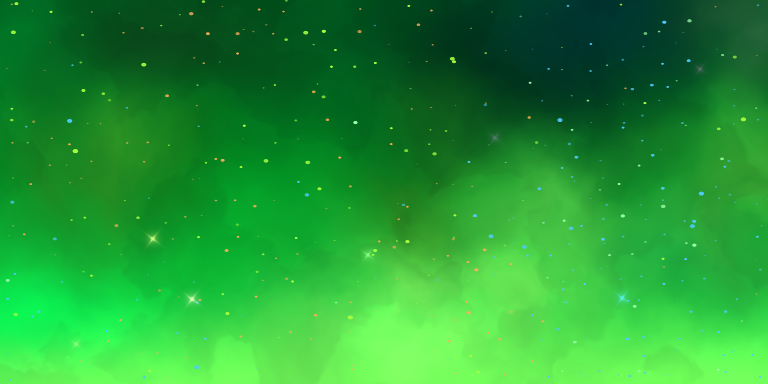
A Shadertoy shader for this background:

```glsl
vec2 hash2(vec2 cell) {
    vec3 q = fract(cell.xyx * vec3(0.1031, 0.1030, 0.0973));
    q += dot(q, q.yzx + 33.33);
    return fract((q.xx + q.yz) * q.zy);
}

float cornerSlope(vec2 cell, vec2 offset) {
    float angle = 6.2832 * hash2(cell).x;
    return dot(vec2(cos(angle), sin(angle)), offset);
}

float gradientNoise(vec2 p) {
    vec2 i = floor(p), f = fract(p);
    vec2 u = f * f * f * (f * (f * 6.0 - 15.0) + 10.0);
    vec2 e = vec2(1, 0);
    float low = mix(cornerSlope(i, f), cornerSlope(i + e, f - e), u.x);
    float high = mix(cornerSlope(i + e.yx, f - e.yx), cornerSlope(i + 1.0, f - 1.0), u.x);
    return mix(low, high, u.y);
}

float fbm(vec2 p) {
    float sum = 0.0, amplitude = 0.6;
    for (int octave = 0; octave < 5; octave++) {
        sum += amplitude * gradientNoise(p);
        p = mat2(1.6, 1.2, -1.2, 1.6) * p + 7.3;
        amplitude *= 0.5;
    }
    return sum;
}

float glow(vec2 p, vec2 centre, vec2 radius) {
    vec2 d = (p - centre) / radius;
    return exp(-dot(d, d));
}

vec3 skyGradient(float y) {
    vec3 sky = mix(vec3(0.44, 1.0, 0.35), vec3(0.11, 0.81, 0.26), smoothstep(0.0, 0.26, y));
    sky = mix(sky, vec3(0.0, 0.53, 0.13), smoothstep(0.18, 0.56, y));
    return mix(sky, vec3(0.0, 0.33, 0.11), smoothstep(0.5, 0.95, y));
}

vec3 nebula(vec2 p) {
    vec2 warp = vec2(fbm(p * 2.6 + 3.1), fbm(p * 2.6 + 19.7));
    vec2 q = p + 0.16 * warp;
    float wisps = clamp(0.95 + 1.1 * fbm(q * 4.0 + 8.0), 0.0, 1.25);
    vec3 color = skyGradient(p.y + 0.08 * warp.y);

    // Deep shadows
    color = mix(color, vec3(0.0, 0.22, 0.10), 0.95 * glow(q, vec2(1.36, 0.80), vec2(0.42, 0.23)));
    color = mix(color, vec3(0.0, 0.18, 0.19), 0.85 * glow(q, vec2(1.56, 0.96), vec2(0.36, 0.18)));
    color = mix(color, vec3(0.05, 0.26, 0.10), 0.7 * glow(q, vec2(0.40, 0.89), vec2(0.28, 0.14)));
    color = mix(color, vec3(0.02, 0.36, 0.07), 0.7 * glow(q, vec2(0.50, 0.59), vec2(0.16, 0.12)));

    // Saturated greens
    color = mix(color, vec3(0.0, 0.47, 0.15), 0.8 * glow(q, vec2(0.0, 0.84), vec2(0.18, 0.22)));
    color = mix(color, vec3(0.0, 0.87, 0.30), 0.75 * glow(q, vec2(0.0, 0.20), vec2(0.34, 0.16)));
    color = mix(color, vec3(0.0, 0.66, 0.16), 0.6 * glow(q, vec2(0.66, 0.34), vec2(0.34, 0.15)));
    color = mix(color, vec3(0.04, 0.61, 0.25), 0.8 * glow(q, vec2(1.77, 0.34), vec2(0.22, 0.12)));

    // Olive and pale clouds
    color = mix(color, vec3(0.19, 0.57, 0.14), 0.8 * wisps * glow(q, vec2(0.27, 0.57), vec2(0.24, 0.16)));
    color = mix(color, vec3(0.17, 0.48, 0.09), 0.7 * wisps * glow(q, vec2(1.10, 0.46), vec2(0.20, 0.22)));
    color = mix(color, vec3(0.27, 0.71, 0.25), 0.8 * wisps * glow(q, vec2(1.46, 0.47), vec2(0.27, 0.16)));
    color = mix(color, vec3(0.27, 0.67, 0.21), 0.75 * wisps * glow(q, vec2(1.96, 0.47), vec2(0.18, 0.22)));
    color = mix(color, vec3(0.21, 0.42, 0.26), 0.75 * wisps * glow(q, vec2(2.0, 0.90), vec2(0.15, 0.15)));
    color = mix(color, vec3(0.40, 0.89, 0.32), 0.75 * wisps * glow(q, vec2(1.38, 0.22), vec2(0.30, 0.15)));
    color = mix(color, vec3(0.49, 0.95, 0.37), 0.85 * wisps * glow(q, vec2(1.05, 0.17), vec2(0.27, 0.17)));

    // Broad shading and crisper cloud rims
    float rims = smoothstep(-0.03, 0.05, fbm(q * 2.8 + 53.0)) - 0.5;
    return color * (1.0 + 0.25 * fbm(q * 3.0 + 31.0) + 0.06 * rims);
}

vec3 starTint(vec2 p, float pick) {
    float coolness = smoothstep(1.15, 1.5, p.x) + glow(p, vec2(0.15, 0.14), vec2(0.28, 0.22));
    vec3 warm = mix(vec3(1.0, 0.68, 0.35), vec3(0.65, 1.0, 0.25), step(0.55, pick));
    vec3 cool = mix(vec3(0.30, 0.80, 1.0), vec3(0.60, 1.0, 0.65), step(0.75, pick));
    return mix(warm, cool, step(fract(pick * 7.0), 0.1 + 0.8 * coolness));
}

vec3 addStars(vec3 color, vec2 p, float cellSize, float radius, float density, float seed, float pixel) {
    vec2 cell = floor(p / cellSize);
    vec2 traits = hash2(cell + seed + 41.0);
    vec2 centre = (cell + 0.2 + 0.6 * hash2(cell + seed)) * cellSize;
    float size = radius * (0.5 + 0.7 * traits.y);
    vec2 d = (p - centre) * vec2(0.85, 1.15);
    float disc = 1.0 - smoothstep(size - 0.5 * pixel, size + 0.6 * pixel, length(d));
    float crowding = 0.75 + glow(centre, vec2(1.52, 0.42), vec2(0.28, 0.2));
    float strength = step(traits.x, density * crowding) * (0.35 + 0.65 * traits.y);
    return mix(color, starTint(centre, fract(traits.y * 13.0)), disc * strength);
}

vec3 addSparkle(vec3 color, vec2 p, vec2 centre, float size, vec3 tint) {
    vec2 d = abs(mat2(0.8, 0.6, -0.6, 0.8) * (p - centre)) / size;
    float rays = exp(-d.x * 2.5 - d.y * 12.0) + exp(-d.y * 2.5 - d.x * 12.0);
    float halo = 0.25 * exp(-2.0 * dot(d, d));
    return mix(color, tint, clamp(1.2 * rays + halo, 0.0, 1.0));
}

void mainImage(out vec4 fragColor, in vec2 fragCoord) {
    float pixel = 1.0 / iResolution.y;
    vec2 p = fragCoord * vec2(2.0 / iResolution.x, pixel);
    vec3 color = nebula(p);

    // Star layers, from fine dust to larger specks
    for (int layer = 0; layer < 3; layer++) {
        float depth = float(layer);
        color = addStars(color, p, 0.05 + 0.03 * depth, 0.0026 + 0.0012 * depth, 0.45, 5.0 + 67.0 * depth, pixel);
    }

    // Four-pointed flares
    color = addSparkle(color, p, vec2(0.398, 0.378), 0.026, vec3(0.80, 1.0, 0.50));
    color = addSparkle(color, p, vec2(0.500, 0.221), 0.027, vec3(0.85, 1.0, 0.70));
    color = addSparkle(color, p, vec2(0.958, 0.336), 0.022, vec3(0.55, 1.0, 0.50));
    color = addSparkle(color, p, vec2(1.620, 0.224), 0.024, vec3(0.35, 0.95, 0.90));
    color = addSparkle(color, p, vec2(1.289, 0.641), 0.021, vec3(0.35, 0.48, 0.45));
    color = addSparkle(color, p, vec2(0.198, 0.104), 0.019, vec3(0.60, 1.0, 0.50));
    color = addSparkle(color, p, vec2(1.823, 0.820), 0.019, vec3(0.38, 0.42, 0.42));
    fragColor = vec4(clamp(color, 0.0, 1.0), 1.0);
}
```
